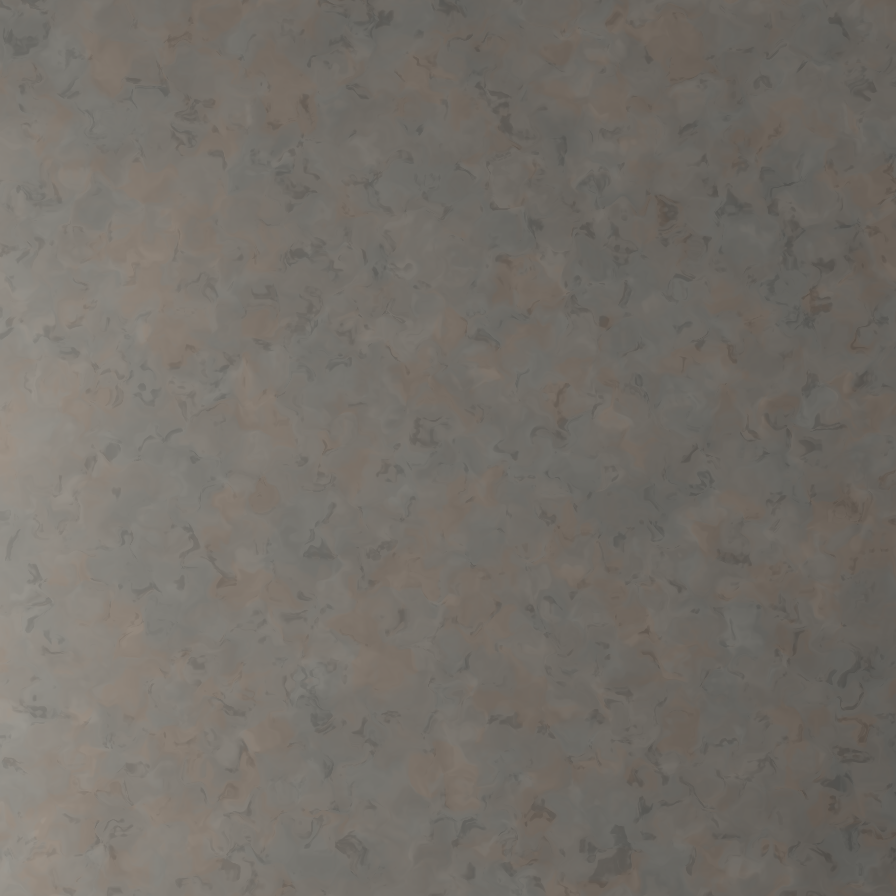
Give the GLSL for this texture, as a WebGL 2 fragment shader.

```glsl
#version 300 es
precision highp float;

uniform vec2 u_resolution;
out vec4 outColor;

// Lighting across the surface
const float SHADE_LEVEL = 0.362;
const float GLOW_LEVEL = 0.215;
const float GLOW_FALLOFF = 1.8;
const float TOP_DIMMING = 0.5;
const float CORNER_DIMMING = 0.025;
const vec3 STONE_TINT = vec3(1.0, 0.962, 0.908);

// Feature frequencies, in cells per canvas side
const float CLOUD_FREQ = 11.0;
const float WARM_FREQ = 24.0;
const float MOTTLE_FREQ = 36.0;
const float FLECK_FREQ = 62.0;
const float WARP_FREQ = 48.0;
const float WARP_AMOUNT = 0.011;

// Feature strengths
const float MOTTLE_GAIN = 0.021;
const float CLOUD_GAIN = 0.009;
const float FLECK_DEPTH = 0.050;
const float PALE_LIFT = 0.022;
const vec3 WARM_SHIFT = vec3(0.013, -0.006, -0.017);
const vec3 COOL_SHIFT = vec3(-0.010, 0.001, 0.006);

vec3 hash3(vec2 cell) {
    vec3 q = fract(cell.xyx * vec3(0.1031, 0.1030, 0.0973));
    q += dot(q, q.yxz + 33.33);
    return fract((q.xxy + q.yzz) * q.zyx);
}

// Smooth cellular noise: random cell tones blended by distance, -1 to 1
float cellTone(vec2 p) {
    vec2 base = floor(p);
    vec2 local = p - base;
    float sum = 0.0;
    float weight = 0.0;
    for (int y = -1; y <= 1; y++) {
        for (int x = -1; x <= 1; x++) {
            vec2 offset = vec2(x, y);
            vec3 h = hash3(base + offset + 71.0);
            vec2 d = offset + h.xy - local;
            float w = exp(-7.0 * dot(d, d));
            sum += w * (h.z * 2.0 - 1.0);
            weight += w;
        }
    }
    return sum / weight;
}

// Layers of cellular noise, turned between octaves
float layeredTone(vec2 p) {
    const mat2 TURN = mat2(0.8, 0.6, -0.6, 0.8);
    float sum = 0.0;
    float gain = 0.6;
    for (int i = 0; i < 3; i++) {
        sum += gain * cellTone(p);
        p = TURN * p * 2.1 + 19.7;
        gain *= 0.55;
    }
    return sum;
}

// Soft light from the left, dimmer at the top and lower right
float lighting(vec2 uv) {
    float top = smoothstep(0.55, 1.05, uv.y);
    float glow = GLOW_LEVEL * exp(-GLOW_FALLOFF * uv.x);
    glow *= 1.0 - TOP_DIMMING * top * (1.0 - 0.6 * uv.x);
    float corner = smoothstep(0.6, 1.1, uv.x) * smoothstep(0.5, 0.0, uv.y);
    return SHADE_LEVEL + glow - CORNER_DIMMING * corner;
}

void main() {
    vec2 uv = gl_FragCoord.xy / u_resolution;

    // Ragged outlines
    vec2 warp = vec2(cellTone(uv * WARP_FREQ), cellTone(uv * WARP_FREQ + 37.3));
    vec2 p = uv + WARP_AMOUNT * warp;

    float cloud = cellTone(p * CLOUD_FREQ + 5.1);
    float mottle = layeredTone(p * MOTTLE_FREQ);
    float tone = lighting(uv) + MOTTLE_GAIN * mottle + CLOUD_GAIN * cloud;

    // Small dark flecks in loose clusters, and pale patches
    float fleckField = layeredTone(p * FLECK_FREQ + 13.7) - 0.12 * cloud;
    tone -= FLECK_DEPTH * smoothstep(0.30, 0.85, fleckField);
    float paleField = layeredTone(p * MOTTLE_FREQ * 0.8 + 53.9);
    tone += PALE_LIFT * smoothstep(0.22, 0.75, paleField);

    // Brownish and greyish patches
    float hue = layeredTone(p * WARM_FREQ + 29.3) + 0.25 * cloud;
    vec3 color = tone * STONE_TINT;
    color += WARM_SHIFT * smoothstep(0.08, 0.55, hue);
    color += COOL_SHIFT * smoothstep(0.05, 0.6, -hue);

    outColor = vec4(clamp(color, 0.0, 1.0), 1.0);
}
```
